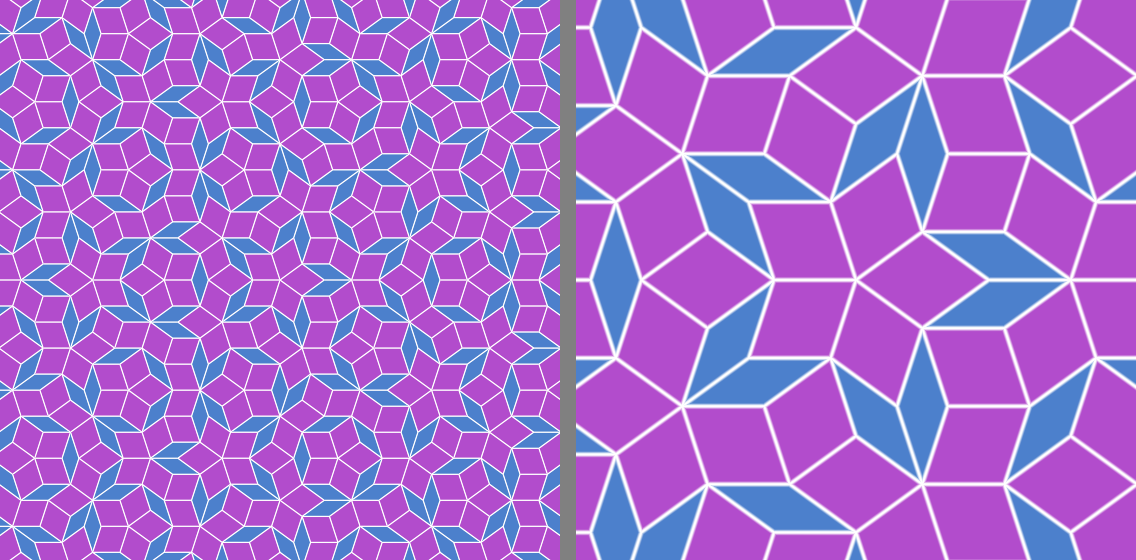
Left, the full canvas; right, a detail of the centre.
A three.js fragment shader for this pattern:

```glsl
varying vec2 vUv;

const float GOLDEN = 1.61803399;
const float TENTH_TURN = 0.62831853;
const int LEVELS = 6;

const vec3 THICK_COLOR = vec3(0.70, 0.30, 0.80);
const vec3 THIN_COLOR = vec3(0.30, 0.50, 0.80);
const vec3 LINE_COLOR = vec3(1.0);

// Half of a rhomb: the apex joins two real edges, left-right is a hidden diagonal
struct HalfRhomb {
  vec2 apex;
  vec2 left;
  vec2 right;
  bool thin;
};

float cross2(vec2 a, vec2 b) {
  return a.x * b.y - a.y * b.x;
}

bool sameSide(vec2 p, vec2 q, vec2 a, vec2 b) {
  return cross2(b - a, p - a) * cross2(b - a, q - a) > 0.0;
}

float lineDistance(vec2 p, vec2 a, vec2 b) {
  return abs(cross2(normalize(b - a), p - a));
}

// Mirror the plane into one wedge of five-fold symmetry
vec2 foldToWedge(vec2 p) {
  float angle = atan(p.y, p.x) + TENTH_TURN;
  angle = abs(mod(angle, 2.0 * TENTH_TURN) - TENTH_TURN);
  return length(p) * vec2(cos(angle), sin(angle));
}

// Golden-ratio split, keeping the child that holds p
HalfRhomb subdivide(HalfRhomb t, vec2 p) {
  if (t.thin) {
    vec2 cut = mix(t.apex, t.left, 1.0 / GOLDEN);
    if (sameSide(p, t.left, t.right, cut)) {
      return HalfRhomb(t.right, cut, t.left, true);
    }
    return HalfRhomb(cut, t.right, t.apex, false);
  }
  vec2 sideCut = mix(t.left, t.apex, 1.0 / GOLDEN);
  vec2 baseCut = mix(t.left, t.right, 1.0 / GOLDEN);
  if (sameSide(p, t.left, sideCut, baseCut)) {
    return HalfRhomb(sideCut, baseCut, t.left, false);
  }
  if (sameSide(p, t.right, baseCut, t.apex)) {
    return HalfRhomb(baseCut, t.right, t.apex, false);
  }
  return HalfRhomb(baseCut, sideCut, t.apex, true);
}

HalfRhomb findTile(vec2 p, float radius) {
  vec2 corner = radius * vec2(cos(TENTH_TURN), sin(TENTH_TURN));
  HalfRhomb tile = HalfRhomb(vec2(0.0), vec2(radius, 0.0), corner, true);
  for (int i = 0; i < LEVELS; i++) {
    tile = subdivide(tile, p);
  }
  return tile;
}

float edgeMask(float dist, float halfWidth, float softness) {
  return 1.0 - smoothstep(halfWidth - softness, halfWidth + softness, dist);
}

void main() {
  vec2 p = foldToWedge(vUv - 0.5);
  HalfRhomb tile = findTile(p, 0.876);

  // Flat tile colour under thin soft outlines
  vec3 color = tile.thin ? THIN_COLOR : THICK_COLOR;
  float edge = min(lineDistance(p, tile.apex, tile.left),
                   lineDistance(p, tile.apex, tile.right));
  color = mix(color, LINE_COLOR, edgeMask(edge, 0.00115, 0.001));

  gl_FragColor = vec4(color, 1.0);
}
```
